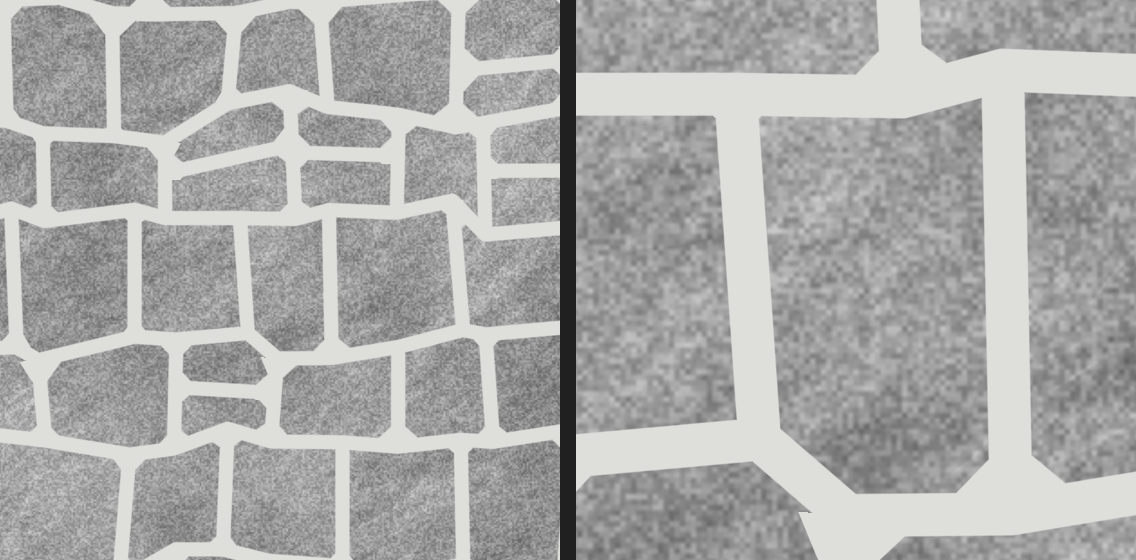
Left: the whole. Right: its middle third, enlarged.
A WebGL 1 fragment shader for this texture:

```glsl
precision highp float;
// Crazy paving: grey, veined stones set in wide pale joints.
// A jittered brick lattice gives the joints as distances to lines, with cut
// corners; the stone is clouds, stretched ridged noise and fine grain.

uniform vec2 u_resolution;

float hash(vec2 p) {
  vec3 q = fract(p.xyx * 0.1031);
  q += dot(q, q.yzx + 33.33);
  return fract((q.x + q.y) * q.z);
}

float noise(vec2 p) {
  vec2 i = floor(p), f = fract(p);
  f = f * f * (3.0 - 2.0 * f);
  return mix(mix(hash(i), hash(i + vec2(1, 0)), f.x),
             mix(hash(i + vec2(0, 1)), hash(i + vec2(1, 1)), f.x), f.y);
}

float fbm(vec2 p) {
  float sum = 0.0, gain = 0.533;
  for (int i = 0; i < 4; i++) {
    sum += gain * noise(p);
    p = mat2(1.6, 1.2, -1.2, 1.6) * p + 17.3;
    gain *= 0.5;
  }
  return sum;
}

// Lattice corner; both ends of an upright share most of their sideways shift.
vec2 corner(vec2 id) {
  vec2 upright = id - vec2(0.0, mod(id.x + id.y, 2.0));
  float run = floor((id.x + 2.0 * id.y) / 3.0);
  float x = 0.07 * (hash(upright) - 0.5) + 0.024 * (hash(id + 57.0) - 0.5);
  float y = 0.085 * (hash(vec2(run, id.y) + 91.0) - 0.5)
          + 0.03 * (hash(id + 23.0) - 0.5);
  return id * vec2(0.1, 0.2) + vec2(x, y);
}

float segment(vec2 p, vec2 a, vec2 b) {
  vec2 d = b - a;
  return length(p - a - d * clamp(dot(p - a, d) / dot(d, d), 0.0, 1.0));
}

// Distance to a line between its ends only, far away past them.
float span(vec2 p, vec2 a, vec2 b) {
  vec2 d = b - a, r = p - a;
  float t = dot(r, d) / dot(d, d);
  float outside = step(0.5, abs(t - 0.5));
  return abs(r.x * d.y - r.y * d.x) / length(d) + outside;
}

// Signed distance to the joints, negative inside them.
float joints(vec2 p) {
  vec2 home = floor(p / vec2(0.1, 0.2) + 0.5);
  float level = 1.0, upright = 1.0, cut = 0.0;
  for (int j = -1; j <= 1; j++) {
    for (int i = -3; i <= 2; i++) {
      vec2 id = home + vec2(i, j);
      vec2 a = corner(id);
      level = min(level, segment(p, a, corner(id + vec2(1, 0))));
      if (mod(id.x + id.y, 2.0) < 0.5) {
        vec2 top = corner(id + vec2(0, 1));
        float d = span(p, a, top);
        if (d < upright) {
          upright = d;
          float end = step(0.5 * (a.y + top.y), p.y);
          cut = 0.034 * hash(id * 2.0 + vec2(end, 7.0)) - 0.006;
        }
        // Some stones are split into two flat ones.
        if (hash(id + 131.0) < 0.22) {
          vec2 left = mix(a, top, 0.4 + 0.2 * hash(id + 5.0));
          vec2 right = mix(corner(id + vec2(2, 0)), corner(id + vec2(2, 1)),
                           0.4 + 0.2 * hash(id + 9.0));
          level = min(level, span(p, left, right));
        }
      }
    }
  }
  level -= 0.0128;
  upright -= 0.0128;
  float chamfer = (level + upright - max(cut, 0.0)) * 0.7071;
  return min(min(level, upright), chamfer);
}

// Thin wispy ridges, drawn out along the given angle.
float veins(vec2 p, float angle) {
  float c = cos(angle), s = sin(angle);
  p += 0.11 * vec2(fbm(p * 5.0), fbm(p * 5.0 + 40.0));
  p = mat2(c, -s, s, c) * p;
  float ridge = 1.0 - abs(2.0 * fbm(p * vec2(5.0, 21.0)) - 1.0);
  return pow(ridge, 9.0) * smoothstep(0.3, 0.7, noise(p * vec2(6.0, 9.0) + 70.0));
}

float stone(vec2 p) {
  float tone = 0.602 + 0.17 * (fbm(p * 6.0 + 11.0) - 0.5);
  tone += 0.1 * (fbm(mat2(0.8, -0.6, 0.6, 0.8) * p * vec2(14.0, 40.0)) - 0.5);
  tone += 0.085 * veins(p, 0.65) - 0.06 * veins(p + 3.7, 0.3);
  tone += 0.19 * (noise(p * 310.0) - 0.5) + 0.1 * (noise(p * 170.0 + 31.0) - 0.5);
  return tone;
}

void main() {
  vec2 p = gl_FragCoord.xy / u_resolution.y;
  float pixel = 1.0 / u_resolution.y;
  float isStone = smoothstep(-pixel, pixel, joints(p));
  vec3 mortar = vec3(0.87, 0.87, 0.86);
  gl_FragColor = vec4(mix(mortar, vec3(stone(p)), isStone), 1.0);
}
```
